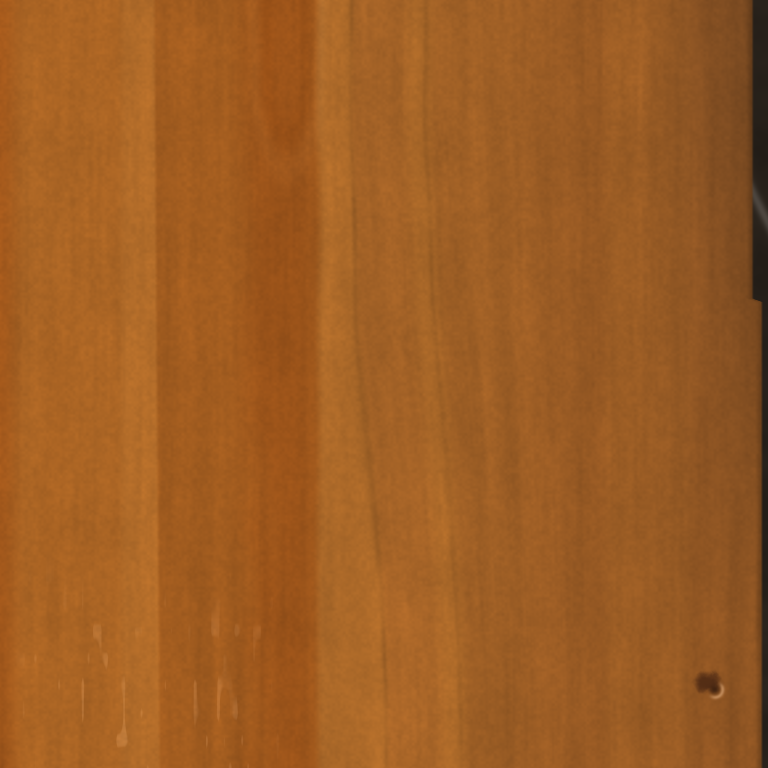
Give the GLSL for this texture, as a Shadertoy shader.

```glsl
#define HONEY vec3(0.675, 0.412, 0.160)
#define AMBER vec3(0.640, 0.360, 0.115)
#define RUSSET vec3(0.620, 0.325, 0.095)
#define BROWN vec3(0.590, 0.348, 0.138)
#define SHADE vec3(0.480, 0.290, 0.130)
#define GAP vec3(0.150, 0.125, 0.100)
#define STREAK_CONTRAST 0.075
#define MOTTLE_CONTRAST 0.085

float hash(vec2 p) {
    vec3 q = fract(vec3(p.xyx) * 0.1031);
    q += dot(q, q.yzx + 33.33);
    return fract((q.x + q.y) * q.z);
}

float noise(vec2 p) {
    vec2 i = floor(p), f = fract(p);
    f = f * f * (3.0 - 2.0 * f);
    return mix(mix(hash(i), hash(i + vec2(1, 0)), f.x),
               mix(hash(i + vec2(0, 1)), hash(i + vec2(1, 1)), f.x), f.y);
}

float fbm(vec2 p) {
    float sum = 0.0, amp = 0.5;
    for (int i = 0; i < 4; i++) {
        sum += amp * noise(p);
        p = p * 2.03 + 17.7;
        amp *= 0.5;
    }
    return sum / 0.9375;
}

// Soft-sided band between two positions
float band(float x, float a, float b, float soft) {
    return smoothstep(a - soft, a + soft, x) * (1.0 - smoothstep(b - soft, b + soft, x));
}

float line(float x, float center, float width) {
    float d = (x - center) / width;
    return exp(-d * d);
}

// Broad boards and growth bands, from left to right
vec3 boardColor(vec2 uv, float x) {
    vec3 col = mix(AMBER, HONEY, 0.35 + 0.3 * fbm(uv * vec2(14, 3)));
    col = mix(col, RUSSET, 0.75 * (1.0 - smoothstep(0.0, 0.035, uv.x)));
    col = mix(col, HONEY * 1.02, 0.75 * band(uv.x, 0.158, 0.25, 0.008));
    float joint = 0.201 + 0.007 * (1.0 - uv.y);
    col = mix(col, mix(AMBER, BROWN, 0.25), smoothstep(joint - 0.003, joint + 0.003, uv.x));
    float red = band(uv.x, 0.32, 0.41, 0.03) * smoothstep(0.25, 0.55, fbm(uv * vec2(9, 3) + 4.0));
    col = mix(col, RUSSET, 0.75 * red);
    col = mix(col, HONEY, smoothstep(0.408, 0.422, x));
    col = mix(col, BROWN * 1.04, 0.55 * band(x, 0.460, 0.535, 0.006));
    col = mix(col, HONEY * 1.01, 0.5 * band(x, 0.525, 0.550, 0.008));
    col = mix(col, mix(HONEY, BROWN, 0.55), smoothstep(0.550, 0.575, x));
    col = mix(col, BROWN, smoothstep(0.60, 0.78, uv.x));
    col = mix(col, HONEY, 0.3 * band(uv.x, 0.79, 0.90, 0.012));
    return mix(col, SHADE, smoothstep(0.80, 0.99, uv.x) * (0.35 + 0.6 * smoothstep(0.2, 0.9, uv.y)));
}

// Nested arches hanging down from the upper edge
float archGrain(vec2 uv) {
    vec2 p = uv - vec2(0.375, 0.90);
    p.x += 0.015 * (fbm(uv * vec2(12, 8)) - 0.5);
    float r = length(p * vec2(1.0, p.y < 0.0 ? 0.34 : 0.08));
    return line(r, 0.041, 0.008) - 0.6 * line(r, 0.026, 0.009);
}

// Dark pit with a pale chipped rim
vec3 addKnot(vec3 col, vec2 uv) {
    vec2 p = uv - vec2(0.922, 0.111);
    float wobble = 0.010 * (fbm(uv * 90.0) - 0.5);
    float pit = 1.0 - smoothstep(0.006, 0.018, length(p * vec2(0.85, 1.0)) + wobble);
    col = mix(col, vec3(0.27, 0.14, 0.07), 0.8 * pit);
    vec2 q = p - vec2(0.009, -0.009);
    float rim = line(length(q), 0.010, 0.0025) * smoothstep(-0.4, 0.8, dot(normalize(q + 1e-5), vec2(0.8, -0.6)));
    col = mix(col, vec3(0.19, 0.10, 0.05), 0.7 * line(length(q), 0.0, 0.006));
    return mix(col, vec3(0.80, 0.59, 0.40), 0.75 * rim);
}

void mainImage(out vec4 fragColor, in vec2 fragCoord) {
    vec2 uv = fragCoord / iResolution.xy;

    // Grain leans to the right towards the bottom of the middle
    float lean = 0.045 * (1.0 - smoothstep(0.05, 0.85, uv.y));
    float x = uv.x - lean * smoothstep(0.42, 0.50, uv.x) * (1.0 - smoothstep(0.62, 0.80, uv.x));
    x += 0.004 * (noise(vec2(uv.x * 6.0, uv.y * 7.0)) - 0.5);
    vec3 col = boardColor(uv, x);

    // Long streaks, short fibres and separate dark veins
    float streaks = fbm(vec2(x * 42.0, uv.y * 1.6)) - 0.5;
    float fibres = noise(vec2(x * 170.0, uv.y * 9.0)) - 0.5;
    float broken = smoothstep(0.2, 0.7, noise(vec2(x * 20.0, uv.y * 14.0)));
    float veins = line(x, 0.458, 0.0035) + 0.8 * line(x, 0.555, 0.004) + 0.4 * line(uv.x, 0.395, 0.005);
    col *= 1.0 + STREAK_CONTRAST * (2.0 * streaks + 0.5 * fibres) - 0.10 * veins * (0.4 + 0.6 * broken);
    col *= 1.0 + vec3(0.04, 0.07, 0.16) * archGrain(uv);

    // Sparse pale flecks near the lower left
    float fleck = smoothstep(0.83, 0.95, noise(uv * vec2(130, 28) + 8.0));
    col += 0.07 * fleck * band(uv.x, 0.03, 0.35, 0.03) * (1.0 - smoothstep(0.12, 0.3, uv.y));

    // Soft blotches and fine speckle
    float mottle = 0.6 * (noise(uv * 150.0) - 0.5) + 0.5 * (noise(uv * 290.0 + 5.0) - 0.5);
    col *= 1.0 + MOTTLE_CONTRAST * (mottle + fbm(uv * vec2(24, 16)) - 0.5);
    col = addKnot(col, uv);

    // Dark gap beyond the stepped right edge
    float edge = mix(0.992, 0.980, smoothstep(0.606, 0.612, uv.y));
    vec3 gap = GAP * (0.8 + 0.4 * fbm(uv * 20.0));
    gap += 0.14 * line(uv.x + 0.5 * uv.y, 1.355, 0.007) * step(0.612, uv.y);
    col *= 1.0 - 0.18 * smoothstep(edge - 0.010, edge, uv.x);
    col = mix(col, gap, smoothstep(edge - 0.002, edge + 0.002, uv.x));

    fragColor = vec4(clamp(col, 0.0, 1.0), 1.0);
}
```
